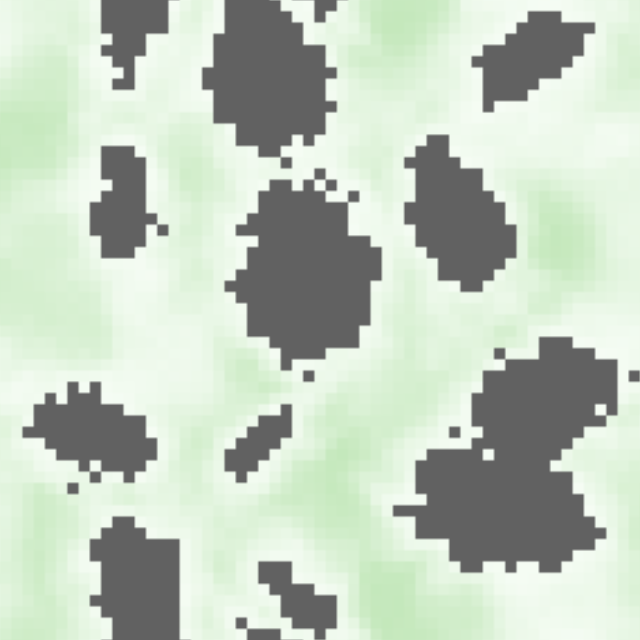
A Shadertoy shader for this texture map:

```glsl
// Blocky map: ragged grey islands on a pale green mosaic that fades to white near them.

const float CELLS      = 57.0;            // mosaic cells along the canvas
const float EDGE_SHARP = 4.5;             // steepness of the blend between cells
const vec2  ISLAND_GRID = vec2(3.0, 4.0); // one island per grid slot
const float ISLAND_MIN = 0.03;            // smallest island radius
const float ISLAND_MAX = 0.13;            // largest island radius
const float SCATTER    = 0.7;             // how far islands stray from slot centres
const float COAST_WAVE = 0.011;           // slow wobble of the coast
const float COAST_GRIT = 0.018;           // per-cell raggedness of the coast
const float SPECK_SHARE = 0.012;          // stray grey cells close to the coast
const float SPECK_REACH = 0.04;
const float PALE_REACH = 0.10;            // width of the pale halo round islands
const float GREEN_GAIN = 1.1;
const vec3  GREY  = vec3(0.38);
const vec3  PALE  = vec3(0.965, 0.990, 0.960);
const vec3  GREEN = vec3(0.760, 0.905, 0.725);

float hash(vec2 p) {
    vec3 q = fract(vec3(p.xyx) * 0.1031);
    q += dot(q, q.yzx + 33.33);
    return fract((q.x + q.y) * q.z);
}

vec2 hash2(vec2 p) {
    return vec2(hash(p + 17.3), hash(p + 71.9));
}

// Soft cellular noise with square cells: blends the tones of nearby seeds.
float cellNoise(vec2 p) {
    vec2 base = floor(p);
    float sum = 0.0, total = 0.0;
    for (int y = -1; y <= 1; y++)
    for (int x = -1; x <= 1; x++) {
        vec2 seed = base + vec2(x, y);
        vec2 d = abs(seed + 0.15 + 0.7 * hash2(seed) - p);
        float weight = exp(-9.0 * max(d.x, d.y));
        sum += weight * hash(seed + 5.7);
        total += weight;
    }
    return sum / total;
}

// Approximate signed distance to the nearest island, wrapping at the canvas edge.
float islandDistance(vec2 p) {
    float nearest = 1.0;
    float count = ISLAND_GRID.x * ISLAND_GRID.y;
    for (float k = 0.0; k < count; k++) {
        vec2 slot = vec2(mod(k, ISLAND_GRID.x), floor(k / ISLAND_GRID.x));
        vec2 jitter = (hash2(slot + 2.0) - 0.5) * SCATTER;
        vec2 q = fract(p - (slot + 0.5 + jitter) / ISLAND_GRID + 0.5) - 0.5;

        // Golden-ratio steps spread the sizes evenly.
        float size = fract((k + 1.0) * 0.618);
        float radius = mix(ISLAND_MIN, ISLAND_MAX, size);
        float stretch = mix(1.5, 1.15, size);
        float angle = 3.14159 * hash(slot + 40.0);
        float c = cos(angle), s = sin(angle);
        q = mat2(c, s, -s, c) * q * vec2(stretch, 1.0 / stretch);
        nearest = min(nearest, length(q) - radius);
    }
    return nearest;
}

// Layered sines that bend the coast.
float coastWave(vec2 p) {
    float broad = sin(41.0 * p.x + 2.5 * sin(27.0 * p.y));
    float fine = sin(73.0 * p.y + 2.0 * sin(52.0 * p.x + 1.0));
    return COAST_WAVE * (broad + 0.7 * fine);
}

vec3 cellColor(vec2 id) {
    vec2 p = (id + 0.5) / CELLS;
    float dist = islandDistance(p) + coastWave(p);

    // Grey islands with gritty coasts and a few specks offshore
    float coast = dist + COAST_GRIT * (hash(id + 9.0) - 0.5);
    bool speck = dist < SPECK_REACH && hash(id + 130.0) < SPECK_SHARE;
    if (coast < 0.0 || speck) return GREY;

    // Green patches, fading out toward the islands
    float patches = mix(cellNoise(p * 5.5), cellNoise(p * 12.0 + 31.0), 0.35);
    float halo = smoothstep(-0.02, PALE_REACH, dist);
    float grain = 0.04 * (hash(id + 55.0) - 0.5);
    return mix(PALE, GREEN, clamp(halo * (GREEN_GAIN * patches + grain), 0.0, 1.0));
}

void mainImage(out vec4 fragColor, in vec2 fragCoord) {
    vec2 grid = fragCoord / iResolution.y * CELLS - 0.5;
    vec2 id = floor(grid);

    // Narrow blend between the four nearest cells smooths the block edges.
    vec2 blend = clamp((fract(grid) - 0.5) * EDGE_SHARP + 0.5, 0.0, 1.0);
    vec3 low  = mix(cellColor(id), cellColor(id + vec2(1, 0)), blend.x);
    vec3 high = mix(cellColor(id + vec2(0, 1)), cellColor(id + vec2(1, 1)), blend.x);
    fragColor = vec4(mix(low, high, blend.y), 1.0);
}
```
